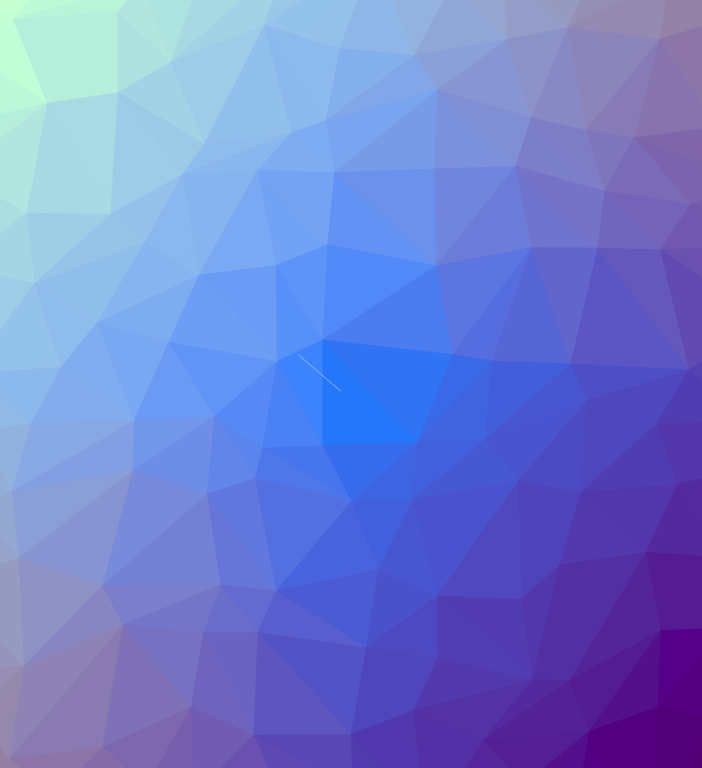
A WebGL 1 fragment shader for this background:

```glsl
precision highp float;
uniform vec2 u_resolution;

const vec2 GRID = vec2(9.0, 10.0);
const float JITTER = 0.76;

// Palette in linear light, slightly beyond the display gamut at both ends
const vec3 MINT = vec3(0.57, 1.09, 0.65);
const vec3 AZURE = vec3(0.006, 0.2, 1.0);
const vec3 PURPLE = vec3(0.08, -0.012, 0.17);
const vec3 SLIT = vec3(0.55, 0.74, 1.0);

// Perceptual space: cube roots of white-relative XYZ
vec3 toPerceptual(vec3 linear) {
  vec3 xyz = linear * mat3(0.4339, 0.3762, 0.1899,
                           0.2126, 0.7152, 0.0722,
                           0.0177, 0.1095, 0.8728);
  return pow(xyz, vec3(1.0 / 3.0));
}

vec3 toDisplay(vec3 root) {
  vec3 linear = (root * root * root) * mat3(3.0802, -1.5372, -0.5430,
                                            -0.9210, 1.8758, 0.0452,
                                            0.0529, -0.2040, 1.1511);
  return pow(clamp(linear, 0.0, 1.0), vec3(1.0 / 2.2));
}

vec3 ramp(float t) {
  vec3 upper = mix(toPerceptual(MINT), toPerceptual(AZURE), min(t * 2.0, 1.0));
  return mix(upper, toPerceptual(PURPLE), max(t * 2.0 - 1.0, 0.0));
}

// The same ramp runs rightward and downward; the two are averaged
vec3 shade(vec2 gridPos) {
  vec2 t = clamp((gridPos + 0.5) / GRID, 0.0, 1.0);
  return toDisplay(mix(ramp(t.x), ramp(1.0 - t.y), 0.5));
}

vec2 hash2(vec2 cell) {
  vec2 phase = vec2(dot(cell, vec2(127.1, 311.7)), dot(cell, vec2(269.5, 183.3)));
  return fract(sin(phase) * 43758.55);
}

vec2 meshVertex(vec2 cell) {
  return cell + JITTER * (hash2(cell) - 0.5);
}

float cross2(vec2 a, vec2 b) {
  return a.x * b.y - a.y * b.x;
}

float area(vec2 a, vec2 b, vec2 c) {
  return cross2(b - a, c - a);
}

// Signed distance to the left of the line a-b
float edgeDistance(vec2 p, vec2 a, vec2 b) {
  return cross2(b - a, p - a) / length(b - a);
}

// Flat facet: rgb premultiplied by its antialiased coverage
vec4 facet(vec2 p, vec2 a, vec2 b, vec2 c, float pixel) {
  float d = min(edgeDistance(p, a, b), min(edgeDistance(p, b, c), edgeDistance(p, c, a)));
  float coverage = clamp(0.5 + d / pixel, 0.0, 1.0);
  return vec4(shade((a + b + c) / 3.0), 1.0) * coverage;
}

// Split each quad along the diagonal that gives the fuller triangles
vec4 quadFacets(vec2 p, vec2 cell, float pixel) {
  vec2 a = meshVertex(cell);
  vec2 b = meshVertex(cell + vec2(1.0, 0.0));
  vec2 c = meshVertex(cell + vec2(1.0, 1.0));
  vec2 d = meshVertex(cell + vec2(0.0, 1.0));
  float splitAC = min(area(a, b, c), area(a, c, d));
  float splitBD = min(area(a, b, d), area(b, c, d));
  if (splitAC > splitBD) {
    return facet(p, a, b, c, pixel) + facet(p, a, c, d, pixel);
  }
  return facet(p, a, b, d, pixel) + facet(p, b, c, d, pixel);
}

float segmentDistance(vec2 p, vec2 a, vec2 b) {
  vec2 ab = b - a;
  float h = clamp(dot(p - a, ab) / dot(ab, ab), 0.0, 1.0);
  return length(p - a - ab * h);
}

void main() {
  vec2 uv = gl_FragCoord.xy / u_resolution;
  vec2 p = uv * GRID - 0.5;
  float pixel = GRID.y / u_resolution.y;

  // Blend the facets of the neighbouring quads
  vec4 mesh = vec4(shade(p), 1.0) * 0.001;
  for (int y = -1; y <= 1; y++) {
    for (int x = -1; x <= 1; x++) {
      mesh += quadFacets(p, floor(p) + vec2(float(x), float(y)), pixel);
    }
  }
  vec3 color = mesh.rgb / mesh.a;

  // Hairline slit near the centre
  float slit = segmentDistance(p, vec2(0.425, 0.538) * GRID - 0.5, vec2(0.485, 0.491) * GRID - 0.5);
  color = mix(color, SLIT, 0.6 * (1.0 - smoothstep(0.0, 0.008 + pixel * 0.6, slit)));

  gl_FragColor = vec4(color, 1.0);
}
```
